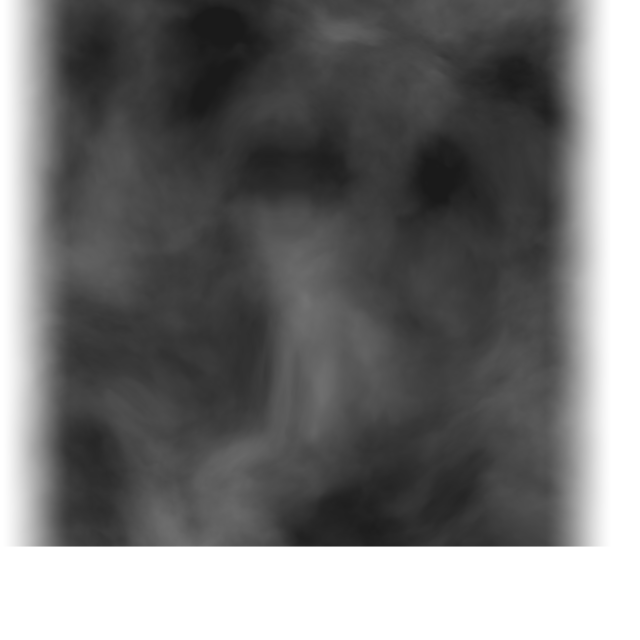
This texture is drawn by a Shadertoy shader. Its source:

```glsl
// A slab of dark, soft smoke on white: blurred at the left and right,
// cut straight at the bottom. The smoke is layered smooth cellular noise,
// where each cell's random grey is blended by distance, with a mild warp.

#define CLOUD_SCALE 5.2
#define OCTAVES 6
#define GAIN 0.46
#define WARP 0.55
#define MEAN_GREY 0.268
#define CONTRAST 0.60
#define LEFT_EDGE vec2(0.004, 0.110)
#define RIGHT_EDGE vec2(0.956, 0.852)
#define BOTTOM_CUT 0.146

// Random x, y position and grey for one cell
vec3 hash3(vec2 cell) {
    vec3 p = fract(cell.xyx * vec3(0.1031, 0.1030, 0.0973));
    p += dot(p, p.yxz + 33.33);
    return fract((p.xxy + p.yzz) * p.zyx);
}

// Cellular noise with a compact, smooth kernel around each scattered point
float softCells(vec2 p) {
    vec2 cell = floor(p);
    vec2 local = fract(p);
    float sum = 0.0;
    float total = 1e-4;
    for (int y = -1; y <= 1; y++) {
        for (int x = -1; x <= 1; x++) {
            vec2 offset = vec2(x, y);
            vec3 rnd = hash3(cell + offset + 40.0);
            vec2 d = offset + mix(vec2(0.15), vec2(0.85), rnd.xy) - local;
            float weight = max(0.0, 1.0 - dot(d, d) / 1.32);
            weight *= weight * weight;
            sum += weight * rnd.z;
            total += weight;
        }
    }
    return sum / total;
}

// Octaves are rotated so that their grids never line up
float smoke(vec2 p) {
    const mat2 turn = mat2(0.8, 0.6, -0.6, 0.8);
    float sum = 0.0;
    float total = 0.0;
    float amplitude = 1.0;
    for (int i = 0; i < OCTAVES; i++) {
        sum += amplitude * softCells(p);
        total += amplitude;
        amplitude *= GAIN;
        p = turn * p * 2.03 + 17.3;
    }
    return sum / total;
}

// Ramp with gently rounded ends
float softRamp(vec2 edge, float x) {
    float t = clamp((x - edge.x) / (edge.y - edge.x), 0.0, 1.0);
    return mix(t, t * t * (3.0 - 2.0 * t), 0.7);
}

void mainImage(out vec4 fragColor, in vec2 fragCoord) {
    vec2 uv = fragCoord / iResolution.xy;
    float pixel = 1.0 / iResolution.y;

    // Warped smoke
    vec2 p = uv * CLOUD_SCALE;
    vec2 bend = vec2(softCells(p + 7.7), softCells(p + 23.1)) - 0.5;
    float grey = MEAN_GREY + CONTRAST * (smoke(p + WARP * bend) - 0.5);
    grey = clamp(grey, 0.10, 0.46);

    // Soft sides and a sharp lower cut
    float cover = softRamp(LEFT_EDGE, uv.x) * softRamp(RIGHT_EDGE, uv.x);
    cover *= smoothstep(-pixel, pixel, uv.y - BOTTOM_CUT);

    fragColor = vec4(vec3(mix(1.0, grey, cover)), 1.0);
}
```
